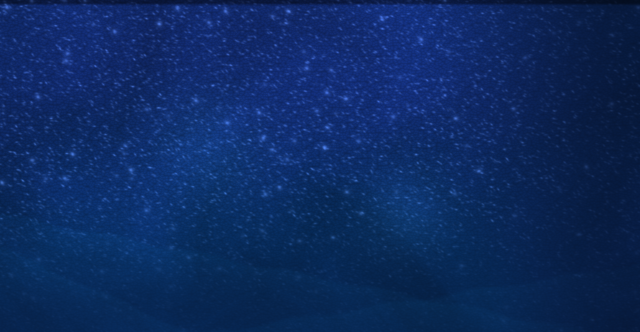
Give the GLSL for this texture, as a WebGL 1 fragment shader.

```glsl
precision highp float;
uniform vec2 u_resolution;

#define INDIGO vec3(0.068, 0.165, 0.435)
#define TEAL vec3(0.026, 0.172, 0.360)
#define NIGHT vec3(0.026, 0.095, 0.225)
#define STARLIGHT vec3(0.42, 0.56, 0.86)
#define CLOUD_CONTRAST 0.20
#define GRAIN_CONTRAST 0.30
#define GRAIN_DENSITY 130.0
#define STAR_TILT 0.40

float hash(vec2 p) {
  return fract(sin(dot(p, vec2(127.1, 311.7))) * 43758.545);
}

vec2 hash2(vec2 p) {
  return vec2(hash(p), hash(p + 57.3));
}

mat2 rotation(float a) {
  return mat2(cos(a), sin(a), -sin(a), cos(a));
}

// Layered, warped sines: blotchy clouds around zero
float clouds(vec2 p) {
  float sum = 0.0;
  float weight = 0.5;
  for (int i = 0; i < 6; i++) {
    p += 0.55 * sin(p.yx * 1.3 + float(i) * 1.7);
    sum += weight * sin(p.x) * sin(p.y + 0.8);
    p = rotation(0.9) * p * 1.8 + 2.3;
    weight *= 0.62;
  }
  return sum;
}

// Cellular distance to the nearest point, stretched sideways
float cellular(vec2 p) {
  vec2 cell = floor(p);
  float nearest = 4.0;
  for (int y = -1; y <= 1; y++) {
    for (int x = -1; x <= 1; x++) {
      vec2 c = cell + vec2(float(x), float(y));
      nearest = min(nearest, length((p - c - hash2(c)) * vec2(0.8, 1.1)));
    }
  }
  return nearest;
}

// Scattered short flecks; share is the part of the cells that hold one
float stars(vec2 p, float density, float share, float radius, float stretch) {
  p = rotation(STAR_TILT) * p * density;
  vec2 cell = floor(p);
  float light = 0.0;
  for (int y = -1; y <= 1; y++) {
    for (int x = -1; x <= 1; x++) {
      vec2 c = cell + vec2(float(x), float(y));
      vec2 d = p - c - hash2(c + 11.0);
      d = rotation((hash(c + 5.0) - 0.5) * 0.9) * d;
      d.x /= stretch;
      float power = step(hash(c + 23.0), share) * mix(0.25, 1.0, hash(c + 31.0));
      light += power * exp(-dot(d, d) / (radius * radius));
    }
  }
  return light;
}

// Soft round glow
float glow(vec2 p, vec2 center, float radius) {
  vec2 d = (p - center) / radius;
  return exp(-dot(d, d));
}

// Faint slope, lit just under its edge and fading downwards
float ridge(vec2 p, float height, float slope) {
  float depth = height + slope * p.x + 0.006 * sin(p.x * 23.0) - p.y;
  return smoothstep(-0.004, 0.012, depth) * exp(-max(depth, 0.0) * 9.0);
}

void main() {
  vec2 uv = gl_FragCoord.xy / u_resolution;
  vec2 p = gl_FragCoord.xy / u_resolution.y;
  float cloud = clouds(p * 4.0);

  // Sky, from teal below to indigo above and night on the right
  vec3 color = mix(TEAL, INDIGO, smoothstep(0.2, 0.8, uv.y + 0.12 * cloud));
  float shade = 0.95 * smoothstep(0.62, 1.0, uv.x + 0.06 * cloud);
  shade = max(shade, 0.55 * smoothstep(0.35, 0.0, uv.y) * (1.0 - 0.5 * uv.x));
  shade = max(shade, 0.35 * smoothstep(0.12, 0.0, uv.x));
  color = mix(color, NIGHT, shade);
  color *= 1.0 + CLOUD_CONTRAST * cloud;

  // Hazes and slopes
  color += vec3(0.022, 0.050, 0.075) * glow(p, vec2(1.22, 0.36), 0.13);
  color += vec3(0.010, 0.045, 0.050) * glow(p, vec2(0.62, 0.56), 0.16);
  float slopes = ridge(p, 0.26, -0.45) + ridge(p, 0.36, -0.20) + ridge(p, -0.10, 0.16);
  color += vec3(0.004, 0.026, 0.036) * slopes * (1.0 - 0.6 * shade);

  // Paper grain, strongest in the upper sky
  float open = smoothstep(0.05, 0.55, uv.y) * (1.0 - 0.75 * smoothstep(0.65, 0.95, uv.x));
  float grain = 0.48 - cellular(p * GRAIN_DENSITY);
  color *= 1.0 + GRAIN_CONTRAST * grain * mix(0.35, 1.0, open);

  // Star dust, small stars and a few large ones with a halo
  float light = 0.30 * stars(p, 75.0, 0.40, 0.22, 1.8);
  light += 0.50 * stars(p + 3.1, 38.0, 0.30, 0.11, 1.7);
  light += 0.55 * stars(p + 7.7, 16.0, 0.22, 0.075, 1.3);
  light += 0.16 * stars(p + 7.7, 16.0, 0.22, 0.19, 1.2);
  color += STARLIGHT * light * mix(0.10, 0.85, open);

  // Dark strip along the top edge
  color *= 1.0 - 0.45 * smoothstep(0.982, 0.992, uv.y);
  gl_FragColor = vec4(color, 1.0);
}
```
